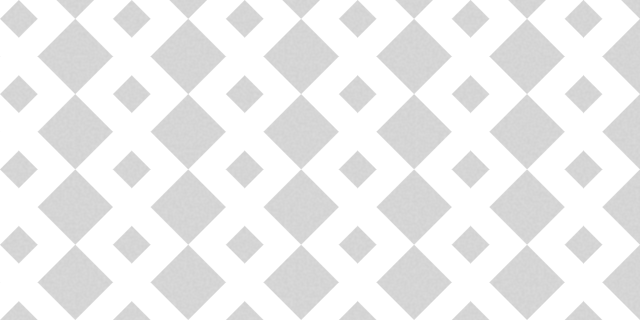
This pattern is drawn by a WebGL 1 fragment shader. Its source:

```glsl
precision highp float;

uniform vec2 u_resolution;

const float ROWS = 4.25;               // large diamonds per canvas height
const vec2 PERIOD = vec2(1.5, 1.0);    // repeat size, in large diamond widths
const vec2 LARGE_CENTER = vec2(1.0, 0.5);
const vec2 SMALL_CENTER = vec2(0.25, 0.0);
const float LARGE_RADIUS = 0.5;
const float SMALL_RADIUS = 0.25;
const vec3 PAPER = vec3(1.0);
const vec3 GRAY = vec3(0.835);
const float GRAIN_SCALE = 27.0;
const float GRAIN_AMOUNT = 0.022;
const float EDGE_SOFTNESS = 0.75;      // half width of the edge, in pixels

vec2 hashGradient(vec2 cell) {
  vec3 p = fract(cell.xyx * vec3(0.1031, 0.1030, 0.0973));
  p += dot(p, p.yzx + 33.33);
  float angle = 6.28318 * fract((p.x + p.y) * p.z);
  return vec2(cos(angle), sin(angle));
}

float gradientNoise(vec2 p) {
  vec2 i = floor(p);
  vec2 f = p - i;
  vec2 u = f * f * f * (f * (f * 6.0 - 15.0) + 10.0);
  float a = dot(hashGradient(i), f);
  float b = dot(hashGradient(i + vec2(1.0, 0.0)), f - vec2(1.0, 0.0));
  float c = dot(hashGradient(i + vec2(0.0, 1.0)), f - vec2(0.0, 1.0));
  float d = dot(hashGradient(i + vec2(1.0, 1.0)), f - vec2(1.0, 1.0));
  return mix(mix(a, b, u.x), mix(c, d, u.x), u.y);
}

// Signed distance to the nearest diamond of a repeating lattice
float diamondLattice(vec2 p, vec2 center, float radius) {
  vec2 q = (fract((p - center) / PERIOD + 0.5) - 0.5) * PERIOD;
  return (abs(q.x) + abs(q.y) - radius) * 0.7071;
}

void main() {
  float unitsPerPixel = ROWS / u_resolution.y;
  vec2 p = gl_FragCoord.xy * unitsPerPixel;

  // Large and small diamonds
  float large = diamondLattice(p, LARGE_CENTER, LARGE_RADIUS);
  float small = diamondLattice(p, SMALL_CENTER, SMALL_RADIUS);
  float edge = EDGE_SOFTNESS * unitsPerPixel;
  float ink = 1.0 - smoothstep(-edge, edge, min(large, small));

  // Faint paper grain inside the gray
  float grain = gradientNoise(p * GRAIN_SCALE)
              + 0.5 * gradientNoise(p * GRAIN_SCALE * 0.47 + 17.3);
  vec3 gray = GRAY + GRAIN_AMOUNT * grain;

  gl_FragColor = vec4(mix(PAPER, gray, ink), 1.0);
}
```
